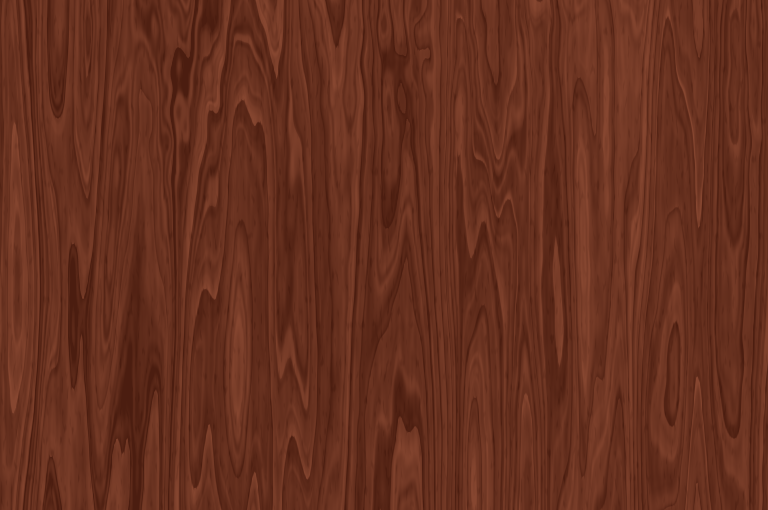
Give the GLSL for this texture, as a Shadertoy shader.

```glsl
const vec3 DARK_WOOD = vec3(0.295, 0.115, 0.062);
const vec3 LIGHT_WOOD = vec3(0.525, 0.275, 0.188);

const vec2 TRUNK_SCALE = vec2(9.0, 0.75);    // long flames of the grain
const vec2 BRANCH_SCALE = vec2(21.0, 1.9);   // narrower flames
const vec2 RIPPLE_SCALE = vec2(42.0, 13.0);  // feathered edges
const vec2 FIGURE_SCALE = vec2(2.6, 1.1);    // where feathering is strong
const vec2 STREAK_SCALE = vec2(62.0, 1.3);   // straight streaks
const vec2 SEAM_SCALE = vec2(13.0, 1.2);     // stained seams
const vec2 FIBRE_SCALE = vec2(150.0, 14.0);
const vec2 PORE_SCALE = vec2(200.0, 40.0);

const float GRAIN_SLOPE = 2.4;     // steady drift of the rings across the board
const float RINGS = 7.5;           // broad bands per unit of height field
const float FINE_LINES = 32.0;     // thin lines per unit of height field
const float HAIR_LINES = 75.0;     // thinnest lines per unit of height field
const float RING_CONTRAST = 0.25;
const float RAMP_CONTRAST = 0.22;
const float EDGE_DARKNESS = 0.24;
const float FINE_CONTRAST = 0.46;
const float HAIR_CONTRAST = 0.42;
const float STREAK_CONTRAST = 0.20;
const float SEAM_CONTRAST = 0.18;
const float FIBRE_CONTRAST = 0.24;
const float PORE_CONTRAST = 0.18;
const float BASE_TONE = 0.52;

float hash1(float n) {
    return fract(sin(n * 127.1 + 11.7) * 43758.5453);
}

vec2 hash2(vec2 cell) {
    vec2 q = vec2(dot(cell, vec2(127.1, 311.7)), dot(cell, vec2(269.5, 183.3)));
    return 2.0 * fract(sin(q) * 43758.5453) - 1.0;
}

// Smooth gradient noise, about -0.7 to 0.7
float noise(vec2 p) {
    vec2 i = floor(p), f = p - i;
    vec2 u = f * f * f * (f * (f * 6.0 - 15.0) + 10.0);
    vec2 e = vec2(0.0, 1.0);
    float a = dot(hash2(i), f);
    float b = dot(hash2(i + e.yx), f - e.yx);
    float c = dot(hash2(i + e.xy), f - e.xy);
    float d = dot(hash2(i + e.yy), f - e.yy);
    return mix(mix(a, b, u.x), mix(c, d, u.x), u.y);
}

// Value noise along a line, 0 to 1
float lineNoise(float x) {
    float i = floor(x);
    return mix(hash1(i), hash1(i + 1.0), smoothstep(0.0, 1.0, x - i));
}

// Lines along the contours that fade where they crowd together
float contourLines(float h, float hWidth, float density) {
    float fade = 1.0 - smoothstep(0.5, 1.3, hWidth * density);
    return fade * (lineNoise(h * density) - 0.5);
}

// Height field whose contours are the growth rings
float grainField(vec2 p) {
    float figure = smoothstep(0.02, 0.35, noise(p * FIGURE_SCALE + 5.3));
    float h = GRAIN_SLOPE * p.x;
    h += 1.05 * noise(p * TRUNK_SCALE + 17.4);
    h += 0.28 * noise(p * BRANCH_SCALE + 41.8);
    h += (0.02 + 0.07 * figure) * noise(p * RIPPLE_SCALE + 3.1);
    return h;
}

// Tone of one growth ring: dark rim, then a slow rise to light
float ringTone(float id, float t) {
    return RING_CONTRAST * (hash1(id) - 0.5)
         + RAMP_CONTRAST * (t - 0.5)
         - EDGE_DARKNESS * exp(-9.0 * t);
}

void mainImage(out vec4 fragColor, in vec2 fragCoord) {
    vec2 p = fragCoord / iResolution.y;
    float h = grainField(p);
    float hWidth = fwidth(h);

    // Broad rings with a smoothed sharp step between neighbours
    float ring = h * RINGS;
    float id = floor(ring);
    float t = ring - id;
    float blur = clamp(1.3 * hWidth * RINGS, 0.001, 0.9);
    float tone = BASE_TONE + mix(ringTone(id, t), ringTone(id + 1.0, 0.0),
                                 smoothstep(1.0 - blur, 1.0, t));

    // Thin lines follow the same contours
    tone += FINE_CONTRAST * contourLines(h, hWidth, FINE_LINES);
    tone += HAIR_CONTRAST * contourLines(h + 9.7, hWidth, HAIR_LINES);

    // Straight streaks, seams, fibres and short pores
    tone += STREAK_CONTRAST * noise(p * STREAK_SCALE + 27.0);
    tone += SEAM_CONTRAST * noise(p * SEAM_SCALE + 63.0);
    tone += FIBRE_CONTRAST * noise(p * FIBRE_SCALE);
    tone -= PORE_CONTRAST * smoothstep(0.12, 0.5, noise(p * PORE_SCALE + 9.0));

    fragColor = vec4(mix(DARK_WOOD, LIGHT_WOOD, clamp(tone, 0.0, 1.0)), 1.0);
}
```
